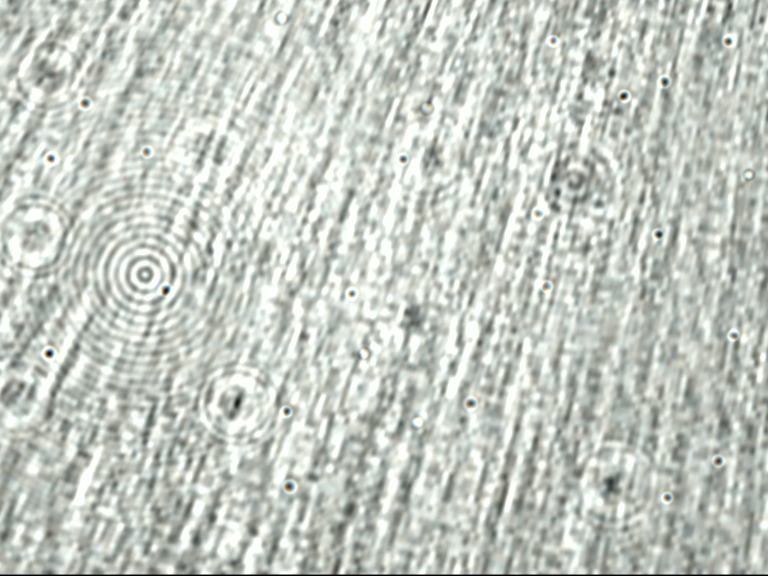
Give the GLSL for this texture, as a WebGL 1 fragment shader.

```glsl
precision highp float;
// Bright speckled field of slanted interference fringes, with diffraction rings, smudges and specks.

uniform vec2 u_resolution;

float hash(vec2 p) {
  vec3 q = fract(p.xyx * 0.1031);
  q += dot(q, q.yzx + 33.33);
  return fract((q.x + q.y) * q.z);
}

// Value noise centred on zero
float noise(vec2 p) {
  vec2 cell = floor(p), f = fract(p);
  f = f * f * (3.0 - 2.0 * f);
  float low = mix(hash(cell), hash(cell + vec2(1, 0)), f.x);
  float high = mix(hash(cell + vec2(0, 1)), hash(cell + 1.0), f.x);
  return mix(low, high, f.y) - 0.5;
}

// Noise less part of its shifted self: keeps detail, weakens broad patches
float detail(vec2 p, vec2 shift) {
  return noise(p) - 0.5 * noise(p + shift);
}

float bell(float x) {
  return exp(-x * x);
}

// Concentric rings that tighten and fade outwards
float rings(float r, float period) {
  float wave = cos(6.2832 * (r / period + 40.0 * r * r));
  return wave * (0.2 * exp(-r / 0.065) + 0.08 * exp(-r / 0.2));
}

// Fringes fan out from a far pivot, so they lean more on the left
float fringes(vec2 p) {
  vec2 d = vec2(1.97, 4.2) - p;
  vec2 along = vec2(atan(d.x, d.y) * 3.9, length(d));
  float leftness = 1.2 - 0.3 * p.x;
  float bands = 0.25 * detail(along * vec2(58.0, 4.5), vec2(1.3, 0.0));
  float wobble = 5.0 * noise(along * vec2(7.0, 3.0));
  bands += 0.045 * sin(along.x * 175.0 + wobble);
  float streaks = 0.32 * detail(along * vec2(104.0, 20.0) + 31.0, vec2(1.3, 0.0));
  float grain = 0.35 * detail(along * vec2(118.0, 80.0) + 67.0, vec2(0.9, 1.2));
  return (bands * leftness + streaks + grain) * (1.0 + 0.6 * noise(p * 5.0 + 7.0));
}

// Out-of-focus dust: mottled dark cores with pale halos
float smudges(vec2 p) {
  float sum = 0.0;
  float mottle = 0.9 + 1.3 * noise(p * 85.0);
  for (int i = 0; i < 10; i++) {
    float n = float(i);
    vec2 centre = fract(vec2(0.7549, 0.5698) * n + vec2(0.27, 0.74));
    centre.x *= u_resolution.x / u_resolution.y;
    float strength = 0.45 + 0.55 * hash(vec2(n, 5.0));
    float r = length(p - centre) / (0.8 + 0.3 * hash(vec2(n, 9.0)));
    float core = -0.36 * mottle * bell(r / 0.028);
    float halo = 0.24 * bell((r - 0.045) / 0.01);
    float ripple = 0.08 * cos(r * 340.0) * bell((r - 0.07) / 0.03);
    sum += strength * (core + halo + ripple);
  }
  return sum;
}

// Sharp dust: a small dot inside a ring of the opposite tone
float speck(vec2 d, float size) {
  float r = length(d) / size;
  return 0.27 * bell((r - 2.0) / 0.6) - 0.62 * bell(r / 1.1);
}

// Sparse specks with colour fringes, one at most per cell
vec3 specks(vec2 p) {
  vec2 cell = floor(p * 9.0);
  float pick = hash(cell + 41.0);
  vec2 jitter = vec2(hash(cell + 3.0), hash(cell + 17.0));
  vec2 d = p - (cell + 0.2 + 0.6 * jitter) / 9.0;
  float size = 0.0042 + 0.0014 * hash(cell + 29.0);
  vec2 split = vec2(0.0013, 0.0008);
  vec3 tone = vec3(speck(d - split, size), speck(d, size), speck(d + split, size));
  float polarity = pick < 0.02 ? -0.6 : 0.65 + 0.35 * jitter.x;
  return tone * polarity * step(pick, 0.19);
}

void main() {
  vec2 p = gl_FragCoord.xy / u_resolution.y;

  // Uneven lighting, brightest left of centre near the top
  vec2 q = (p - vec2(0.5, 0.7)) * vec2(1.3, 1.6);
  float light = 0.685 + 0.17 * exp(-dot(q, q)) + 0.03 * noise(p * 6.0);

  // Ring systems mute the fringes beneath them
  float sharpR = length(p - vec2(0.252, 0.523));
  float softR = length(p - vec2(0.998, 0.688));
  float mute = 1.0 - 0.4 * bell(sharpR / 0.08) - 0.2 * bell(softR / 0.08);
  light += fringes(p) * mute;
  light += rings(sharpR, 0.0205) + 0.6 * rings(softR, 0.025);
  light += 0.1 * bell((softR - 0.078) / 0.01) - 0.15 * bell(softR / 0.045);
  light += smudges(p);

  // Faint green cast and soft colour noise
  vec3 color = light + vec3(-0.008, 0.008, -0.012) + specks(p);
  float chroma = noise(p * 60.0 + 11.0);
  color += 0.03 * chroma * vec3(1.0, -0.2, -1.0);
  color = clamp(color, 0.0, 1.0) * vec3(0.99, 1.0, 0.985);

  // Thin black border along the bottom
  color *= smoothstep(0.001, 0.004, p.y);
  gl_FragColor = vec4(color, 1.0);
}
```
